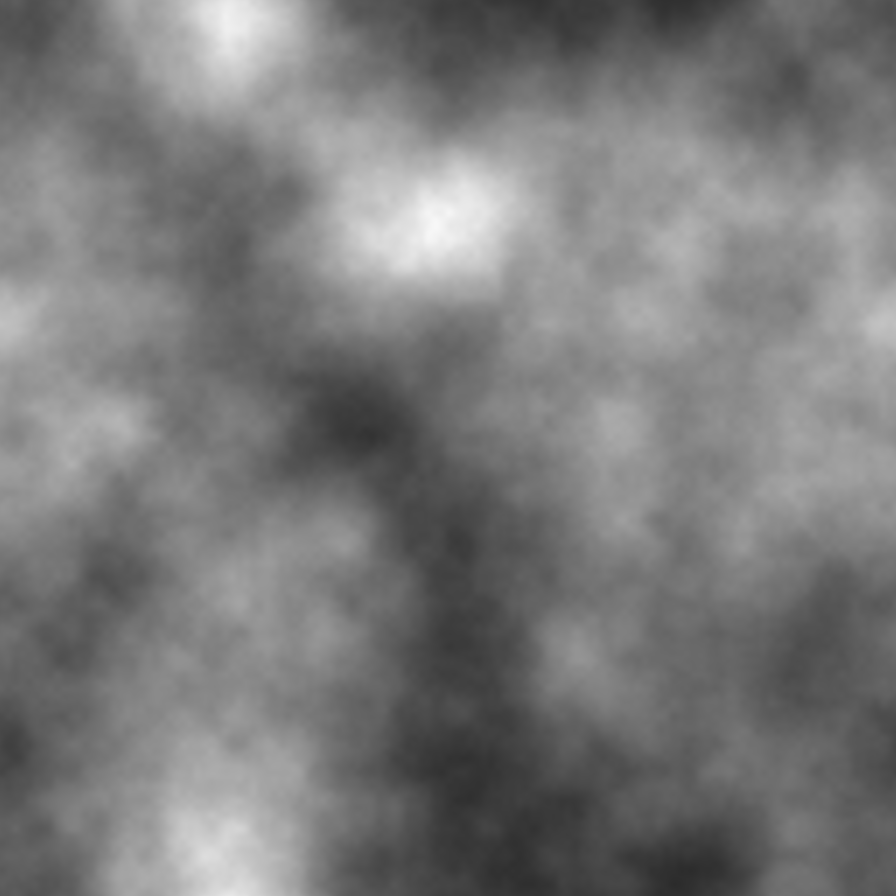
Reproduce this texture procedurally as a WebGL 2 fragment shader.

```glsl
#version 300 es
precision highp float;
precision highp int;
// Soft grey clouds: wrapping fractal value noise with an even tonal balance.

#define BASE_CELLS 4      // lattice cells across the tile in the first octave
#define OCTAVES 6
#define GAIN 0.5          // amplitude ratio between octaves
#define MEAN_TONE 0.463
#define TONE_SPREAD 0.139 // standard deviation of the grey level
#define HIGHLIGHT_SKEW 0.06
#define SEED 17u

uniform vec2 u_resolution;
out vec4 fragColor;

// Integer hash of a lattice cell, mapped to zero mean and unit variance.
float cellValue(ivec2 cell, int octave) {
    uint h = uint(cell.x) * 1597334677u ^ uint(cell.y) * 3812015801u;
    h ^= (uint(octave) + SEED) * 2654435769u;
    h = (h ^ (h >> 16)) * 2146121005u;
    h = (h ^ (h >> 15)) * 2221713035u;
    h ^= h >> 16;
    return (float(h >> 8) / 16777216.0 - 0.5) * sqrt(12.0);
}

// Value noise that wraps after a whole number of cells.
float tiledNoise(vec2 uv, int cells, int octave) {
    vec2 p = fract(uv) * float(cells);
    ivec2 a = ivec2(floor(p)) % cells;
    ivec2 b = (a + 1) % cells;
    vec2 w = smoothstep(0.0, 1.0, fract(p));
    float low = mix(cellValue(a, octave), cellValue(ivec2(b.x, a.y), octave), w.x);
    float high = mix(cellValue(ivec2(a.x, b.y), octave), cellValue(b, octave), w.x);
    return mix(low, high, w.y);
}

// Mean and deviation of the coarsest lattice, to keep the tile balanced.
vec2 baseStatistics() {
    float sum = 0.0;
    float squares = 0.0;
    for (int y = 0; y < BASE_CELLS; y++) {
        for (int x = 0; x < BASE_CELLS; x++) {
            float v = cellValue(ivec2(x, y), 0);
            sum += v;
            squares += v * v;
        }
    }
    float count = float(BASE_CELLS * BASE_CELLS);
    float mean = sum / count;
    return vec2(mean, sqrt(max(squares / count - mean * mean, 0.01)));
}

// Octave sum scaled to roughly unit variance.
float clouds(vec2 uv) {
    const float NOISE_DEVIATION = 0.743; // left after smooth interpolation
    vec2 stats = baseStatistics();
    float total = (tiledNoise(uv, BASE_CELLS, 0) - stats.x) / stats.y;
    float amplitude = 1.0;
    float power = 1.0;
    int cells = BASE_CELLS;
    for (int i = 1; i < OCTAVES; i++) {
        cells *= 2;
        amplitude *= GAIN;
        power += amplitude * amplitude;
        vec2 shift = vec2(0.37, 0.61) * float(i); // keeps lattices from aligning
        total += amplitude * tiledNoise(uv + shift, cells, i);
    }
    return total / (NOISE_DEVIATION * sqrt(power));
}

void main() {
    vec2 uv = gl_FragCoord.xy / u_resolution;
    float density = clouds(uv);
    // Slight skew: broad dark greys, rarer bright peaks
    density += HIGHLIGHT_SKEW * (density * density - 1.0);
    float grey = MEAN_TONE + TONE_SPREAD * density;
    fragColor = vec4(vec3(clamp(grey, 0.0, 1.0)), 1.0);
}
```
